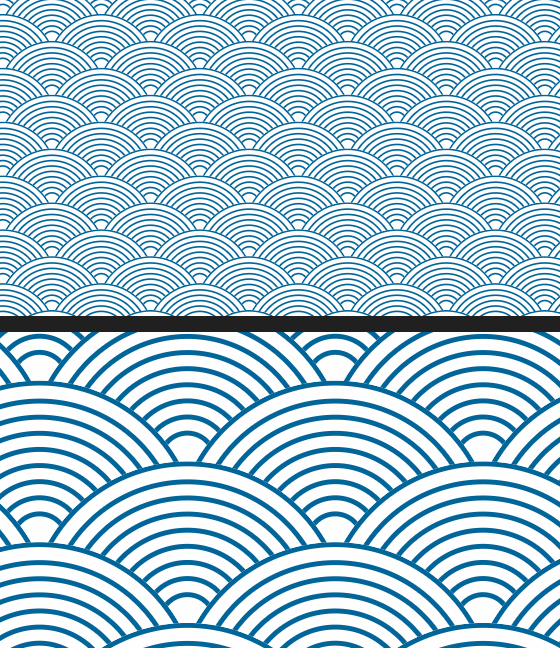
Top, the full canvas; bottom, a detail of the centre.
This pattern is drawn by a WebGL 2 fragment shader. Its source:

```glsl
#version 300 es
precision highp float;

uniform vec2 u_resolution;
out vec4 fragColor;

// Lengths are in canvas heights
const vec2 ANCHOR = vec2(0.7884, 0.5276);  // top of one reference dome
const float PERIOD = 0.3119;               // spacing of domes along a row
const float ROW_STEP = 0.0852;             // drop from one row to the next
const float RADIUS = 0.1667;               // outer ring
const float RIM_GAP = 0.0190;              // outer ring to second ring
const float RING_GAP = 0.0170;             // between the inner rings
const float LAST_RING = 7.0;               // index of the smallest inner ring
const float LINE_WIDTH = 0.0052;

const vec3 PAPER = vec3(0.995, 0.995, 1.0);
const vec3 INK = vec3(0.005, 0.395, 0.600);

// Antialiased coverage of the region where dist is negative
float coverage(float dist, float pixel) {
    return clamp(0.5 - dist / pixel, 0.0, 1.0);
}

// Distance from the centre of the nearest dome in a row
float domeDistance(vec2 p, float row) {
    vec2 center = ANCHOR + vec2(0.5 * PERIOD * row, -ROW_STEP * row - RADIUS);
    vec2 q = p - center;
    q.x -= PERIOD * floor(q.x / PERIOD + 0.5);
    return length(q);
}

// Distance to the nearest concentric line, measured inward from the rim
float ringDistance(float depth) {
    float inner = depth - RIM_GAP;
    float ring = clamp(floor(inner / RING_GAP + 0.5), 0.0, LAST_RING);
    return min(abs(depth), abs(inner - ring * RING_GAP));
}

void main() {
    float pixel = 1.0 / u_resolution.y;
    vec2 p = gl_FragCoord.xy * pixel;
    float frontRow = floor((ANCHOR.y - p.y) / ROW_STEP) + 1.0;
    float halfLine = 0.5 * LINE_WIDTH;
    vec3 color = PAPER;

    // Paint overlapping rows from back to front
    for (int i = 4; i >= 0; i--) {
        float dist = domeDistance(p, frontRow - float(i));
        float line = coverage(ringDistance(RADIUS - dist) - halfLine, pixel);
        float dome = coverage(dist - RADIUS - halfLine, pixel);
        color = mix(color, mix(PAPER, INK, line), dome);
    }

    fragColor = vec4(color, 1.0);
}
```
